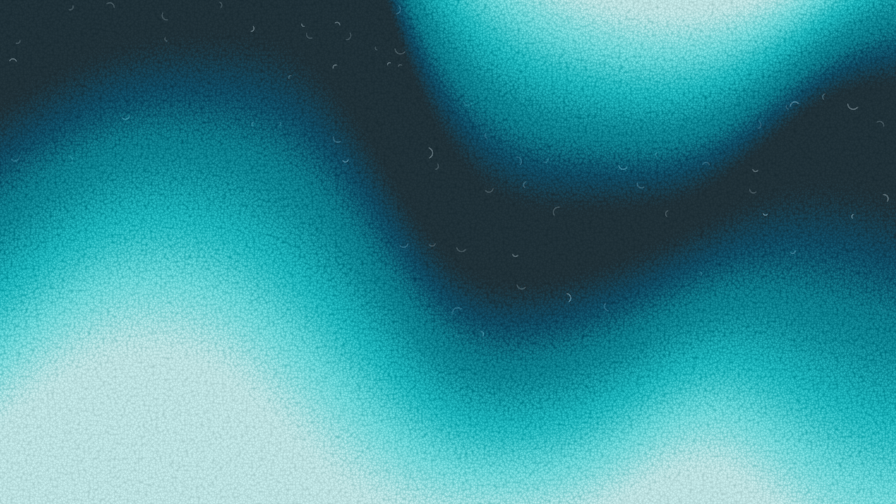
Reproduce this background procedurally as a WebGL 2 fragment shader.

```glsl
#version 300 es
precision highp float;

uniform vec2 u_resolution;
out vec4 outColor;

vec2 hash2(vec2 cell) {
    vec3 q = fract(vec3(cell.xyx) * vec3(0.1031, 0.1030, 0.0973));
    q += dot(q, q.yzx + 33.33);
    return fract((q.xx + q.yz) * q.zy);
}

// Distance to the nearest scattered point
float cellular(vec2 p) {
    vec2 cell = floor(p), local = fract(p);
    float nearest = 2.0;
    for (int j = -1; j <= 1; j++) {
        for (int i = -1; i <= 1; i++) {
            vec2 offset = vec2(i, j);
            nearest = min(nearest, length(offset + hash2(cell + offset) - local));
        }
    }
    return nearest;
}

// Hump with its own width and falloff power on each side
float hump(float d, vec2 width, vec2 power) {
    return d < 0.0 ? exp(-pow(-d / width.x, power.x))
                   : exp(-pow(d / width.y, power.y));
}

// Depth inside the lower wave: 0 at its dark rim, 1 at its pale core
float lowerWave(vec2 p) {
    float rim = 0.37 + 0.5 * hump(p.x - 0.36, vec2(0.64, 0.44), vec2(2.0, 3.6))
              + 0.2 * hump(p.x - 1.6, vec2(0.37, 0.42), vec2(2.0));
    float core = -0.03 + 0.37 * hump(p.x - 0.29, vec2(0.42, 0.37), vec2(2.0, 2.4))
               + 0.13 * hump(p.x - 1.4, vec2(0.21), vec2(2.0))
               - 0.09 * smoothstep(1.4, 1.8, p.x);
    return (rim - p.y) / (rim - core);
}

// Depth inside the bowl hanging from the top
float upperBowl(vec2 p) {
    float rim = 0.87 - 0.25 * hump(p.x - 1.2, vec2(9.0, 0.37), vec2(2.0, 3.1))
              + 0.38 * pow(max(1.2 - p.x, 0.0) / 0.425, 3.3);
    float core = 0.955 + 1.1 * (p.x - 1.33) * (p.x - 1.33);
    return (p.y - rim) / max(core - rim, 0.1);
}

vec3 ramp(float t) {
    vec3 color = vec3(0.12, 0.19, 0.22);
    color = mix(color, vec3(0.05, 0.29, 0.39), smoothstep(-0.12, 0.12, t));
    color = mix(color, vec3(0.04, 0.50, 0.56), smoothstep(0.06, 0.32, t));
    color = mix(color, vec3(0.10, 0.70, 0.73), smoothstep(0.28, 0.62, t));
    color = mix(color, vec3(0.40, 0.83, 0.84), smoothstep(0.54, 0.84, t));
    return mix(color, vec3(0.73, 0.88, 0.88), smoothstep(0.76, 1.10, t));
}

// Sparse curved fibres, one possible per cell
float dust(vec2 p, float scale, float pixel) {
    vec2 cell = floor(p * scale);
    vec2 seed = hash2(cell + 17.0);
    vec2 shape = hash2(cell + 61.0);
    vec2 q = (fract(p * scale) - 0.25 - 0.5 * seed) / scale;
    float angle = 6.2832 * shape.x;
    q = mat2(cos(angle), sin(angle), -sin(angle), cos(angle)) * q;
    float radius = mix(0.003, 0.011, shape.y);
    float ring = abs(length(q) - radius);
    float arc = 1.0 - smoothstep(0.0005, 0.0005 + pixel, ring);
    arc *= smoothstep(-pixel, pixel, q.x - radius * 0.3);
    return arc * step(0.76, hash2(cell + 103.0).x);
}

void main() {
    vec2 p = gl_FragCoord.xy / u_resolution.y;
    p.x += 0.5 * (16.0 / 9.0 - u_resolution.x / u_resolution.y);
    float pixel = 1.0 / u_resolution.y;

    // Flowing light
    float depth = max(lowerWave(p), upperBowl(p));

    // Film grain, strongest in the lit colours
    float grain = 0.6 * (0.42 - cellular(p * 210.0))
                + 0.4 * (0.42 - cellular(p * 135.0 + 40.0));
    float lit = smoothstep(-0.1, 0.5, depth);
    vec3 color = ramp(depth + 0.12 * grain);
    color += grain * mix(0.05, 0.17, lit);

    // Dust in the shadows
    float specks = dust(p, 11.0, pixel) + 0.6 * dust(p + 3.7, 17.0, pixel);
    color += 0.2 * specks * (1.0 - smoothstep(0.0, 0.4, depth));

    outColor = vec4(clamp(color, 0.0, 1.0), 1.0);
}
```
